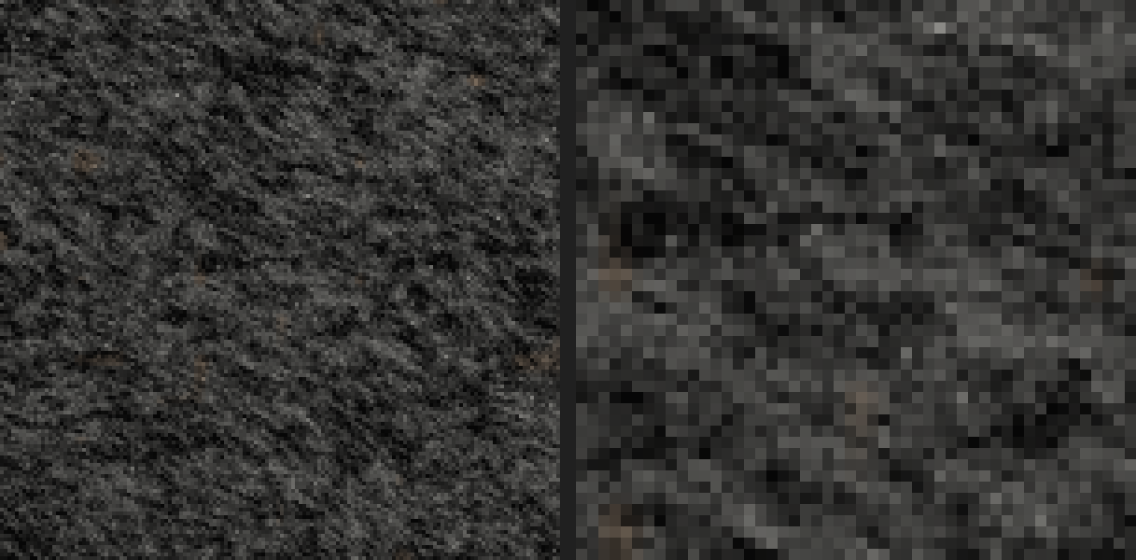
Left: the whole. Right: its middle third, enlarged.
Give the GLSL for this texture, as a Shadertoy shader.

```glsl
// Dark charcoal asphalt: coarse square grains with slanted dark streaks and pale flecks.

const float GRAINS = 150.0;        // grains across the canvas height
const float STREAK_ANGLE = -0.45;  // streaks fall towards the right
const float BASE_GREY = 0.194;
const vec3 WARM_GREY = vec3(1.0, 0.995, 0.965);
const vec3 RUST_TINT = vec3(1.14, 1.0, 0.86);

// Sine-free hash in 0..1
float hash(vec2 p, float seed) {
    vec3 q = fract((p.xyx + seed * 17.31) * 0.1031);
    q += dot(q, q.yzx + 33.33);
    return fract((q.x + q.y) * q.z);
}

// Smooth value noise in -0.5..0.5
float noise(vec2 p, float seed) {
    vec2 i = floor(p);
    vec2 f = fract(p);
    f = f * f * (3.0 - 2.0 * f);
    float low = mix(hash(i, seed), hash(i + vec2(1, 0), seed), f.x);
    float high = mix(hash(i + vec2(0, 1), seed), hash(i + vec2(1, 1), seed), f.x);
    return mix(low, high, f.y) - 0.5;
}

vec2 rotate(vec2 p, float angle) {
    float c = cos(angle);
    float s = sin(angle);
    return vec2(c * p.x + s * p.y, c * p.y - s * p.x);
}

// Colour of one square grain
vec3 grainColor(vec2 cell) {
    vec2 uv = (cell + 0.5) / GRAINS;

    // Bend the streak direction gently over the surface
    vec2 bend = vec2(noise(uv * 4.0, 1.0), noise(uv * 4.0, 2.0));
    vec2 along = rotate(uv + 0.05 * bend, STREAK_ANGLE) * GRAINS;

    float streaks = noise(along / vec2(3.4, 1.4), 3.0);
    float clumps = noise(along / vec2(9.0, 4.0), 4.0);
    float broad = noise(uv * 4.0, 5.0);
    float speckle = hash(cell, 6.0) + hash(cell, 7.0) - 1.0;
    float fleck = step(0.995, hash(cell, 8.0));

    float grey = BASE_GREY + 0.265 * streaks + 0.14 * clumps + 0.04 * broad;
    grey += 0.117 * speckle + 0.16 * fleck;
    grey = clamp(grey, 0.025, 0.75);

    // Rare brownish patches
    float rust = smoothstep(0.38, 0.47, noise(uv * 14.0, 9.0));
    return grey * mix(WARM_GREY, RUST_TINT, rust);
}

void mainImage(out vec4 fragColor, in vec2 fragCoord) {
    vec2 grid = fragCoord / iResolution.y * GRAINS;
    float pixel = GRAINS / iResolution.y;

    // Blend neighbouring grains only within one pixel of their shared edge
    vec2 cell = floor(grid - 0.5);
    vec2 edge = clamp((fract(grid - 0.5) - 0.5) / pixel + 0.5, 0.0, 1.0);
    vec3 lower = mix(grainColor(cell), grainColor(cell + vec2(1, 0)), edge.x);
    vec3 upper = mix(grainColor(cell + vec2(0, 1)), grainColor(cell + vec2(1, 1)), edge.x);

    fragColor = vec4(mix(lower, upper, edge.y), 1.0);
}
```
